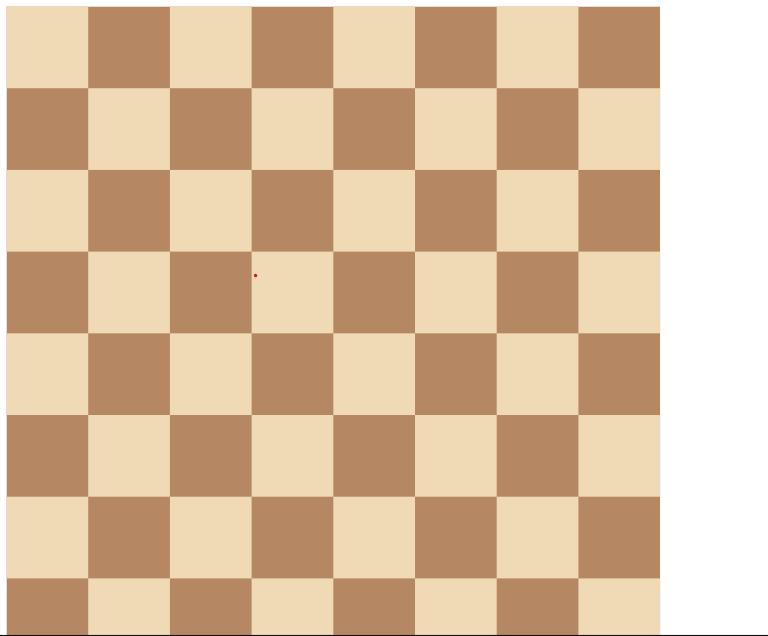
A Shadertoy shader for this pattern:

```glsl
// Coverage of a shape from its signed distance, softened over one pixel
float cover(float dist, float pixel) {
    return clamp(0.5 - dist / pixel, 0.0, 1.0);
}

// Alternates between -1 and 1 on successive unit cells
vec2 squareWave(vec2 p, float pixel) {
    vec2 ramp = 0.5 - abs(mod(p - 0.5, 2.0) - 1.0);
    return clamp(2.0 * ramp / pixel, -1.0, 1.0);
}

float boxDistance(vec2 p, vec2 halfSize) {
    vec2 d = abs(p) - halfSize;
    return length(max(d, 0.0)) + min(max(d.x, d.y), 0.0);
}

void mainImage(out vec4 fragColor, in vec2 fragCoord) {
    // One unit is one square; the board starts at the upper left
    float pixel = 7.785 / iResolution.y;
    vec2 fromTop = vec2(fragCoord.x, iResolution.y - fragCoord.y) * pixel;
    vec2 board = fromTop - 0.08;

    // Checkered squares, eight across, with the last row cut off below
    vec2 wave = squareWave(board, pixel);
    vec3 brown = vec3(0.71, 0.53, 0.39);
    vec3 cream = vec3(0.94, 0.855, 0.71);
    vec3 squares = mix(brown, cream, 0.5 + 0.5 * wave.x * wave.y);

    // White surround
    float boardMask = cover(boxDistance(board - 4.0, vec2(4.0)), pixel);
    vec3 color = mix(vec3(1.0), squares, boardMask);

    // Small red dot
    float dotMask = cover(length(board - vec2(3.048, 3.293)) - 0.021, pixel);
    color = mix(color, vec3(0.9, 0.06, 0.14), dotMask);

    // Dark rule along the bottom edge
    float ruleMask = cover(fragCoord.y * pixel - 0.013, pixel);
    color = mix(color, vec3(0.05), ruleMask);

    fragColor = vec4(color, 1.0);
}
```
